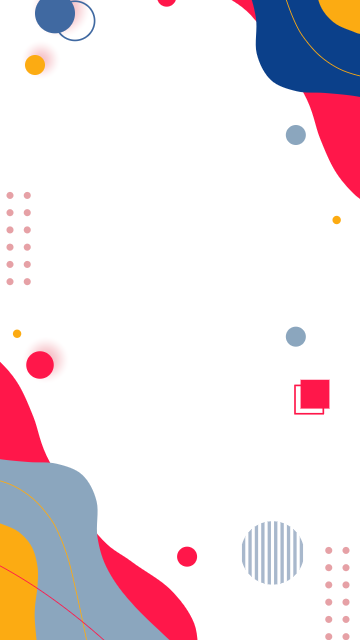
A Shadertoy shader for this background:

```glsl
const vec2 CANVAS = vec2(4.32, 7.68);
const vec3 WHITE = vec3(1.0);
const vec3 RED = vec3(1.0, 0.09, 0.29);
const vec3 AMBER = vec3(0.99, 0.67, 0.07);
const vec3 SLATE = vec3(0.545, 0.65, 0.745);
const vec3 NAVY = vec3(0.045, 0.25, 0.54);
const vec3 STEEL = vec3(0.25, 0.41, 0.63);
const vec3 ROSE = vec3(0.9, 0.63, 0.65);
const vec3 SHADOW = vec3(0.94, 0.6, 0.64);

// Knots of the corner waves, running from the left edge to the bottom
const vec2 HILL[10] = vec2[10](
    vec2(-0.2, 3.49), vec2(0.0, 3.34), vec2(0.22, 3.07), vec2(0.4, 2.68), vec2(0.6, 2.13),
    vec2(1.17, 1.27), vec2(1.58, 0.94), vec2(2.04, 0.61), vec2(2.33, 0.2), vec2(2.38, -0.25));
const vec2 WAVE[10] = vec2[10](
    vec2(-0.3, 2.23), vec2(0.0, 2.17), vec2(0.35, 2.135), vec2(0.68, 2.115), vec2(0.99, 1.98),
    vec2(1.16, 1.66), vec2(1.17, 1.23), vec2(1.3, 0.83), vec2(1.62, 0.4), vec2(2.25, -0.2));
const vec2 CORE[10] = vec2[10](
    vec2(-0.35, 1.46), vec2(-0.1, 1.43), vec2(0.0, 1.4), vec2(0.22, 1.3), vec2(0.38, 1.12),
    vec2(0.45, 0.88), vec2(0.45, 0.65), vec2(0.42, 0.4), vec2(0.42, 0.2), vec2(0.46, -0.2));
const vec2 THREAD[10] = vec2[10](
    vec2(-0.3, 1.98), vec2(0.0, 1.91), vec2(0.2, 1.83), vec2(0.39, 1.7), vec2(0.55, 1.53),
    vec2(0.68, 1.33), vec2(0.81, 1.0), vec2(0.91, 0.6), vec2(0.98, 0.28), vec2(1.08, -0.2));

vec3 paint(vec3 base, vec3 ink, float d, float px) {
    return mix(base, ink, clamp(0.5 - d / px, 0.0, 1.0));
}

float disc(vec2 p, vec2 center, float radius) {
    return length(p - center) - radius;
}

float square(vec2 p, vec2 center, float halfSide) {
    vec2 q = abs(p - center) - halfSide;
    return length(max(q, 0.0)) + min(max(q.x, q.y), 0.0);
}

float outline(float d, float width) {
    return abs(d) - 0.5 * width;
}

vec2 catmullRom(vec2 a, vec2 b, vec2 c, vec2 d, float t) {
    return b + 0.5 * t * (c - a + t * (2.0 * a - 5.0 * b + 4.0 * c - d + t * (3.0 * (b - c) + d - a)));
}

// Signed distance to a spline; negative on its left side
float splineDistance(vec2 p, vec2 knots[10]) {
    float nearest = 1e5, side = 1.0;
    vec2 a = knots[0];
    for (int i = 0; i < 9; i++) {
        for (int j = 1; j <= 8; j++) {
            vec2 b = catmullRom(knots[max(i - 1, 0)], knots[i], knots[i + 1],
                                knots[min(i + 2, 9)], float(j) / 8.0);
            vec2 e = b - a, w = p - a;
            vec2 gap = w - e * clamp(dot(w, e) / dot(e, e), 0.0, 1.0);
            nearest = min(nearest, dot(gap, gap));
            if ((a.y > p.y) != (b.y > p.y) && w.x < e.x * w.y / e.y) side = -side;
            a = b;
        }
    }
    return side * sqrt(nearest);
}

// Layered waves with two thin curves
vec3 cornerWaves(vec3 color, vec2 p, vec3 waveColor, float px) {
    if (p.x > 2.6 || p.y > 3.7) return color;
    color = paint(color, RED, splineDistance(p, HILL), px);
    color = paint(color, waveColor, splineDistance(p, WAVE), px);
    color = paint(color, AMBER, outline(splineDistance(p, THREAD), 0.01), px);
    color = paint(color, AMBER, splineDistance(p, CORE), px);
    float rise = p.y - 0.89 + p.x * (0.54 + 0.14 * p.x);
    float slope = 0.54 + 0.28 * p.x;
    return paint(color, RED, outline(rise / sqrt(1.0 + slope * slope), 0.01), px);
}

vec3 softShadow(vec3 color, vec2 p, vec2 center, float radius) {
    float d = disc(p, center + vec2(0.07, 0.06), radius);
    return mix(color, SHADOW, 0.6 * (1.0 - smoothstep(-0.12, 0.13, d)));
}

// Two columns of six dots, counted from the lower left one
float dotGrid(vec2 p, vec2 first, float spacing, float radius) {
    vec2 cell = clamp(round((p - first) / spacing), vec2(0.0), vec2(1.0, 5.0));
    return disc(p, first + cell * spacing, radius);
}

float stripedDisc(vec2 p, vec2 center, float radius, float spacing) {
    float stripe = abs(fract((p.x - center.x) / spacing) - 0.5) * spacing - 0.02;
    return max(disc(p, center, radius), stripe);
}

void mainImage(out vec4 fragColor, in vec2 fragCoord) {
    float px = CANVAS.y / iResolution.y;
    vec2 p = fragCoord * px;
    vec3 color = WHITE;

    // Opposite corners share one half-turned design
    color = cornerWaves(color, p, SLATE, px);
    color = cornerWaves(color, CANVAS - p + vec2(-0.08, 1.02), NAVY, px);

    // Discs with soft shadows
    vec2 steelAt = vec2(0.66, 7.52), amberAt = vec2(0.42, 6.9), redAt = vec2(0.48, 3.3);
    color = softShadow(color, p, steelAt, 0.24);
    color = softShadow(color, p, amberAt, 0.12);
    color = softShadow(color, p, redAt, 0.165);
    color = paint(color, STEEL, outline(disc(p, vec2(0.9, 7.43), 0.235), 0.02), px);
    color = paint(color, STEEL, disc(p, steelAt, 0.24), px);
    color = paint(color, AMBER, disc(p, amberAt, 0.12), px);
    color = paint(color, RED, disc(p, redAt, 0.165), px);

    // Plain discs
    color = paint(color, RED, disc(p, vec2(2.0, 7.715), 0.115), px);
    color = paint(color, RED, disc(p, vec2(2.245, 1.0), 0.12), px);
    color = paint(color, SLATE, disc(p, vec2(3.55, 6.06), 0.12), px);
    color = paint(color, SLATE, disc(p, vec2(3.55, 3.64), 0.12), px);
    color = paint(color, AMBER, disc(p, vec2(4.04, 5.04), 0.05), px);
    color = paint(color, AMBER, disc(p, vec2(0.205, 3.675), 0.05), px);

    // Squares, stripes and dot grids
    color = paint(color, RED, outline(square(p, vec2(3.71, 2.885), 0.17), 0.02), px);
    color = paint(color, RED, square(p, vec2(3.78, 2.95), 0.173), px);
    color = paint(color, vec3(0.66, 0.72, 0.8), stripedDisc(p, vec2(3.27, 1.045), 0.38, 0.077), px);
    color = paint(color, ROSE, dotGrid(p, vec2(0.12, 4.3), 0.207, 0.042), px);
    color = paint(color, ROSE, dotGrid(p, vec2(3.945, 0.04), 0.207, 0.042), px);

    fragColor = vec4(color, 1.0);
}
```
